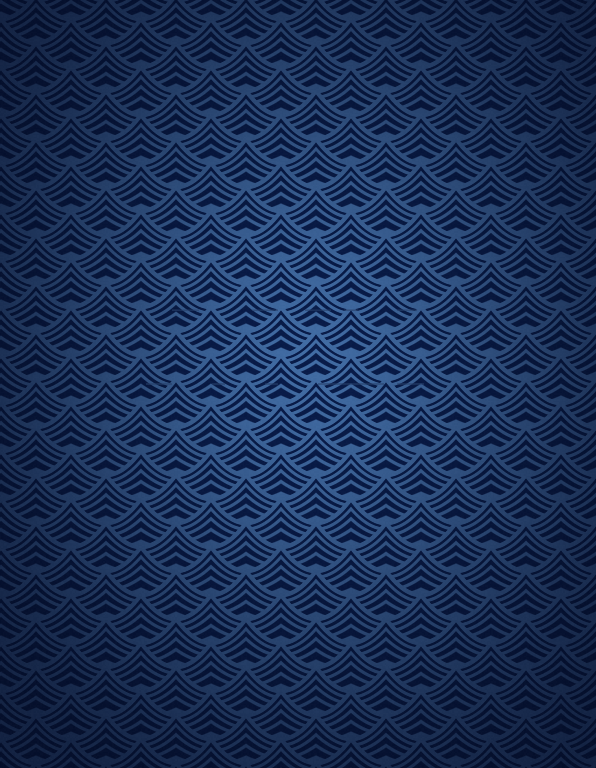
Reproduce this pattern procedurally as a WebGL 2 fragment shader.

```glsl
#version 300 es
precision highp float;

uniform vec2 u_resolution;
out vec4 fragColor;

float hash(vec2 p) {
    return fract(sin(dot(p, vec2(127.1, 311.7))) * 43758.55);
}

// Horizontal distance to the nearest peak of a row, in periods; odd rows are shifted by half
float peakDistance(float x, float row) {
    return abs(fract(x + 0.5 * mod(row, 2.0) + 0.5) - 0.5);
}

// Height of the scalloped upper edge of a row, in row units
float scallop(float x, float row) {
    float k = 1.0 - 2.0 * peakDistance(x, row);
    return row - 1.0 + k * k;
}

// Coverage of the dark chevrons that fan out below each peak
float waves(vec2 p, float pixel) {
    float row = ceil(p.y);
    if (p.y > scallop(p.x, row)) row += 1.0;

    float d = peakDistance(p.x, row);
    float k = 1.0 - 2.0 * d;
    float drop = 1.0 - k * k;

    // Depth below the edge; deeper stripes bend less
    float flatten = 1.0 - 0.38 * drop;
    float depth = (scallop(p.x, row) - p.y) / flatten;
    float aa = 0.55 * pixel * sqrt(1.0 + 1.88 * k * k) / flatten;

    float ink = 0.0;
    for (int i = 0; i < 4; i++) {
        float n = float(i);
        float center = 0.22 + 0.37 * n + 0.02 * n * n;
        float halfWidth = (0.09 + 0.025 * n) * (1.0 - 0.15 * drop);
        ink = max(ink, 1.0 - smoothstep(-aa, aa, abs(depth - center) - halfWidth));
    }

    // Plain rim along the bowl underneath
    float slope = 2.74 * d;
    float rim = (p.y - scallop(p.x, row - 1.0)) / sqrt(1.0 + slope * slope);
    return ink * smoothstep(-0.55 * pixel, 0.55 * pixel, rim - 0.1);
}

// Thin broken scratch between two horizontal limits
float scratch(vec2 uv, float y, float left, float right) {
    float dash = step(0.45, hash(vec2(floor(uv.x * 45.0), y * 90.0)));
    float span = step(left, uv.x) * step(uv.x, right);
    float line = 1.0 - smoothstep(0.0004, 0.0018, abs(uv.y - y));
    return dash * span * line;
}

void main() {
    vec2 uv = gl_FragCoord.xy / u_resolution;
    vec2 p = vec2(uv.x * 8.514 - 0.514, uv.y * 32.0 - 0.2);
    float ink = waves(p, 32.0 / u_resolution.y);

    // Glow that fades towards the corners
    float fade = smoothstep(-0.06, 0.74, length(uv - vec2(0.52, 0.54)));
    vec3 lightBlue = mix(vec3(0.26, 0.43, 0.65), vec3(0.075, 0.135, 0.26), fade);
    vec3 navy = mix(vec3(0.035, 0.11, 0.29), vec3(0.02, 0.06, 0.17), fade);
    vec3 color = mix(lightBlue, navy, ink);

    // Faint wear across the middle
    float wear = scratch(uv, 0.5, 0.23, 0.72) + scratch(uv, 0.596, 0.28, 0.7);
    color = mix(color, vec3(0.15, 0.25, 0.42), 0.6 * wear);

    // Slight grain
    color += 0.012 * (hash(floor(uv * vec2(398.0, 512.0))) - 0.5);
    fragColor = vec4(color, 1.0);
}
```
